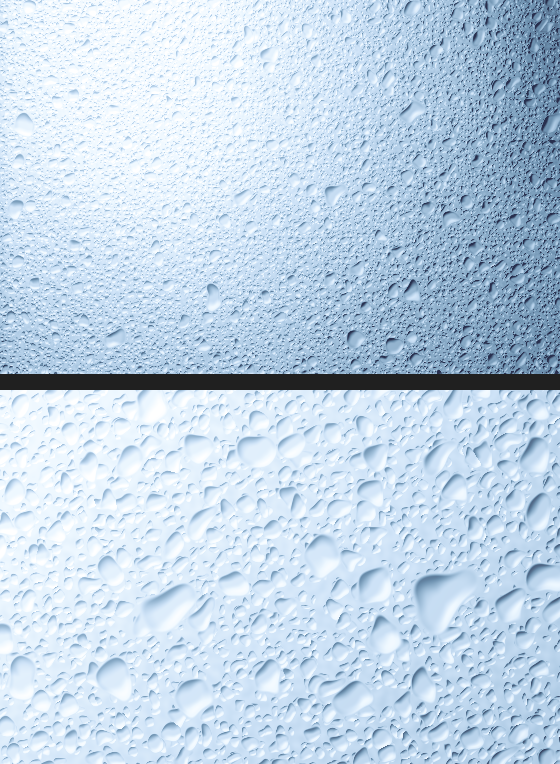
Top, the full canvas; bottom, a detail of the centre.
Reproduce this texture procedurally as a WebGL 1 fragment shader.

```glsl
precision highp float;
uniform vec2 u_resolution;

#define GLOW vec2(0.36, 0.87)
#define GLOW_FALLOFF vec2(1.05, 0.85)
#define FLOOR_LIGHT 0.06
#define GLOW_LIGHT 1.04
#define DROP_DARK 0.72
#define DROP_BRIGHT 0.42
#define RIM_DARK 0.12
#define WOBBLE 0.70
#define STRETCH 0.30
#define LEAN 1.05
#define GRAIN 0.12

vec3 hash3(vec2 cell) {
  vec3 k = fract(cell.xyx * vec3(0.1031, 0.1030, 0.0973));
  k += dot(k, k.yxz + 33.33);
  return fract((k.xxy + k.yzz) * k.zyx);
}

float gradientDot(vec2 corner, vec2 p) {
  float angle = 6.2832 * hash3(corner + 71.0).x;
  return dot(vec2(cos(angle), sin(angle)), p - corner);
}

float gradientNoise(vec2 p) {
  vec2 i = floor(p);
  vec2 f = p - i;
  vec2 w = f * f * f * (f * (f * 6.0 - 15.0) + 10.0);
  float low = mix(gradientDot(i, p), gradientDot(i + vec2(1.0, 0.0), p), w.x);
  float high = mix(gradientDot(i + vec2(0.0, 1.0), p), gradientDot(i + 1.0, p), w.x);
  return mix(low, high, w.y);
}

// Nearest drop of a jittered grid: direction, relative distance, radius
vec4 nearestDrop(vec2 p, float cellSize, float maxRadius, float density, float seed) {
  vec2 n = p / maxRadius * 0.6 + seed;
  p += WOBBLE * maxRadius * vec2(gradientNoise(n), gradientNoise(n + 37.5));
  vec2 home = floor(p / cellSize);
  vec4 nearest = vec4(0.0, 1.0, 9.0, maxRadius);
  for (int y = -1; y <= 1; y++) {
    for (int x = -1; x <= 1; x++) {
      vec2 cell = home + vec2(float(x), float(y));
      vec3 place = hash3(cell + seed);
      vec3 form = hash3(cell + seed + 191.0);
      vec2 offset = p - (cell + 0.1 + 0.8 * place.xy) * cellSize;
      float radius = maxRadius * mix(0.5, 1.0, form.x);
      float angle = LEAN + 1.8 * (form.y - 0.5);
      float stretch = 1.0 + STRETCH * form.z;
      vec2 axis = vec2(cos(angle), sin(angle));
      vec2 local = vec2(dot(offset, axis), dot(offset, vec2(-axis.y, axis.x)));
      // One end is narrower, as on a drop about to run
      local.y *= 1.0 + 0.14 * clamp(local.x / radius, -1.0, 1.0);
      float dist = length(local * vec2(1.0 / stretch, stretch)) / radius;
      if (place.z < density && dist < nearest.z) {
        nearest = vec4(offset / max(length(offset), 1e-5), dist, radius);
      }
    }
  }
  return nearest;
}

// Refraction turns the lit side dark and the far side bright
float dropShade(vec4 drop, vec2 toLight) {
  float side = dot(drop.xy, toLight) * min(drop.z, 1.0);
  float rim = smoothstep(0.65, 0.95, drop.z);
  return DROP_BRIGHT * smoothstep(0.10, 0.80, -side)
       - DROP_DARK * smoothstep(0.20, 0.90, side) - RIM_DARK * rim;
}

float backLight(vec2 p, float aspect) {
  vec2 v = p - GLOW;
  float light = FLOOR_LIGHT + GLOW_LIGHT * exp(-dot(v * v, GLOW_FALLOFF));
  light -= 0.20 * smoothstep(aspect - 0.32, aspect, p.x) * smoothstep(0.2, 1.0, p.y);
  light -= 0.07 * smoothstep(0.03, 0.0, p.x);
  return light + 0.05 * gradientNoise(p * 3.0 + 5.0);
}

vec3 blueRamp(float t) {
  vec3 c = mix(vec3(0.30, 0.39, 0.51), vec3(0.42, 0.56, 0.68), clamp(t * 5.0, -1.2, 1.0));
  c = mix(c, vec3(0.56, 0.69, 0.80), clamp(t * 5.0 - 1.0, 0.0, 1.0));
  c = mix(c, vec3(0.69, 0.80, 0.90), clamp(t * 5.0 - 2.0, 0.0, 1.0));
  c = mix(c, vec3(0.81, 0.89, 0.97), clamp(t * 5.0 - 3.0, 0.0, 1.0));
  c = mix(c, vec3(0.93, 0.97, 1.00), clamp(t * 5.0 - 4.0, 0.0, 1.0));
  return mix(c, vec3(1.0), clamp(t * 5.0 - 5.0, 0.0, 1.0));
}

void main() {
  vec2 p = gl_FragCoord.xy / u_resolution.y;
  float light = backLight(p, u_resolution.x / u_resolution.y);
  vec2 toLight = normalize(GLOW + vec2(-0.25, 0.6) - p);

  // Layers from large to tiny; each keeps clear of the larger drops
  float cellSize = 0.125;
  float radius = 0.028;
  float density = 0.28;
  float clearArea = 1.0;
  float relief = 0.0;
  for (int i = 0; i < 4; i++) {
    vec4 drop = nearestDrop(p, cellSize, radius, density, 17.0 + 43.0 * float(i));
    float soft = max(0.08, 0.6 / (u_resolution.y * drop.w));
    float inside = 1.0 - smoothstep(1.0 - soft, 1.0 + soft, drop.z);
    relief += clearArea * inside * dropShade(drop, toLight);
    clearArea *= smoothstep(1.0, 1.25, drop.z);
    cellSize *= 0.43;
    radius *= 0.57;
    density = min(density + 0.45, 0.85);
  }
  relief += clearArea * GRAIN * gradientNoise(p * 110.0);

  float contrast = mix(1.0, 0.65, smoothstep(0.4, 1.0, light));
  gl_FragColor = vec4(blueRamp(light + contrast * relief), 1.0);
}
```
